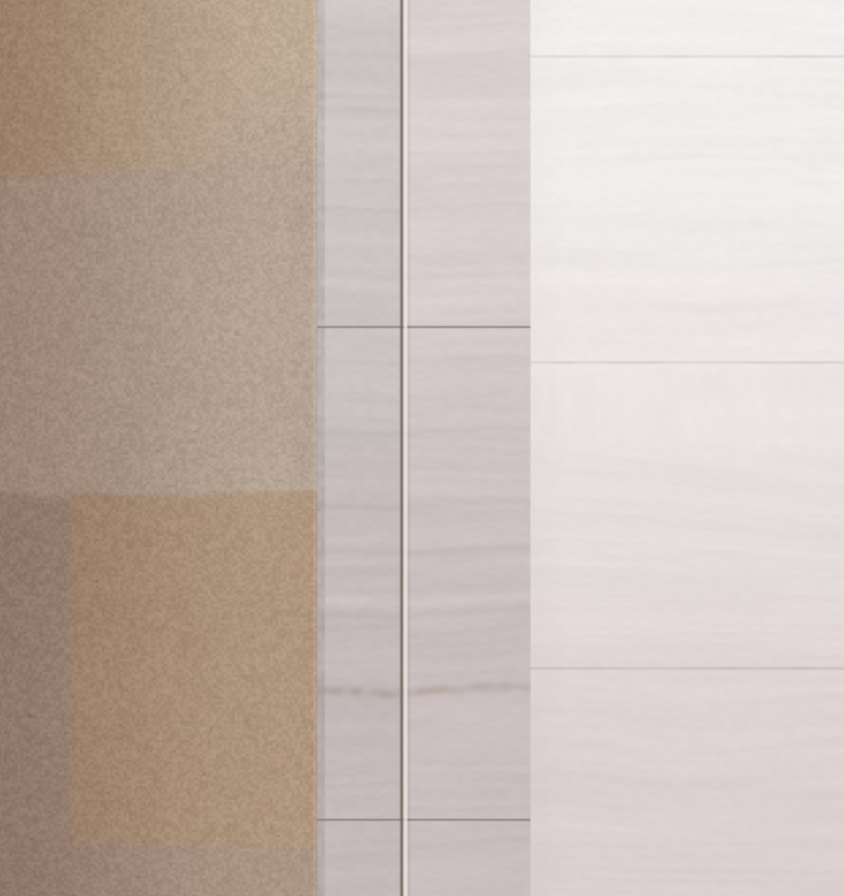
Write a Shadertoy shader that draws this texture.

```glsl
// Wall of speckled plaster, veined stone tiles with a metal trim, and pale wood-like panels
#define PLASTER_EDGE 0.376
#define TRIM_X 0.4785
#define PANEL_EDGE 0.6285
#define TILE_JOINT 0.085
#define TILE_PITCH 0.55
#define PANEL_JOINT 0.254
#define PANEL_PITCH 0.3415
#define GRAIN_SCALE 330.0
#define GRAIN_DEPTH 0.085
#define VEIN_DEPTH 0.036

float hash(vec2 p) {
    vec3 q = fract(vec3(p.xyx) * 0.1031);
    q += dot(q, q.yzx + 33.33);
    return fract((q.x + q.y) * q.z);
}

float noise(vec2 p) {
    vec2 i = floor(p), f = fract(p);
    f = f * f * (3.0 - 2.0 * f);
    return mix(mix(hash(i), hash(i + vec2(1, 0)), f.x),
               mix(hash(i + vec2(0, 1)), hash(i + vec2(1, 1)), f.x), f.y);
}

float fbm(vec2 p) {
    float sum = 0.0, gain = 0.5;
    for (int i = 0; i < 4; i++) {
        sum += gain * noise(p);
        p = p * 2.03 + 17.3;
        gain *= 0.5;
    }
    return sum;
}

// Antialiased step, with a given softness in canvas units
float edge(float at, float x, float soft) {
    float w = max(soft, 0.75 / iResolution.y);
    return smoothstep(at - w, at + w, x);
}

// Soft line centred on zero
float line(float d, float width) {
    return exp(-d * d / (width * width));
}

// Distance to the nearest of evenly spaced joints
float joint(float y, float start, float pitch) {
    return (fract((y - start) / pitch + 0.5) - 0.5) * pitch;
}

vec3 plaster(vec2 uv) {
    float across = smoothstep(-0.06, 0.36, uv.x);
    vec3 grey = mix(vec3(0.60, 0.515, 0.46), vec3(0.71, 0.64, 0.58), across);
    vec3 topTan = mix(vec3(0.60, 0.49, 0.405), vec3(0.74, 0.665, 0.58), across);
    vec3 lowTan = mix(vec3(0.58, 0.475, 0.39), vec3(0.685, 0.585, 0.49), across);
    vec3 base = mix(vec3(0.545, 0.46, 0.415), vec3(0.67, 0.585, 0.52), across);

    // Overlapping rectangular washes
    float wobble = 0.005 * (noise(uv * 18.0) - 0.5);
    vec3 col = mix(base, grey, edge(0.448, uv.y + wobble, 0.006));
    float topFade = 1.0 - 0.85 * smoothstep(0.18, 0.34, uv.x) * smoothstep(0.95, 0.80, uv.y);
    col = mix(col, topTan, topFade * edge(0.80 + 0.07 * uv.x, uv.y + wobble, 0.007));
    float lowPatch = edge(0.083, uv.x + wobble, 0.009) * edge(0.057, uv.y, 0.007)
                   * (1.0 - edge(0.448, uv.y + wobble, 0.006));
    col = mix(col, lowTan, lowPatch);

    // Fine grain, mottling and faint sparse pits
    vec2 g = uv * vec2(iResolution.x / iResolution.y, 1.0) * GRAIN_SCALE;
    float grain = 0.7 * noise(g) + 0.3 * noise(g * 0.53 + 9.0) - 0.5;
    float pits = smoothstep(0.89, 0.99, noise(g * 0.45 + 41.0));
    col += GRAIN_DEPTH * grain + 0.018 * (fbm(uv * 9.0) - 0.47) - 0.035 * pits;
    return col + 0.04 * line(uv.x - PLASTER_EDGE + 0.003, 0.002);
}

// Wavy horizontal streaks around zero
float veins(vec2 uv, float seed) {
    float bend = 0.022 * noise(vec2(uv.x * 6.0 + seed, uv.y * 6.0));
    float y = uv.y + bend;
    float broad = fbm(vec2(uv.x * 2.5 + seed, y * 36.0)) - 0.47;
    float fine = noise(vec2(uv.x * 7.0 - seed, y * 150.0)) - 0.5;
    float fibre = noise(uv * vec2(110.0, 260.0) + seed) - 0.5;
    return 0.75 * broad + 0.45 * fine + 0.35 * fibre;
}

vec3 stoneTiles(vec2 uv) {
    float right = edge(TRIM_X, uv.x, 0.0);
    vec3 low = mix(vec3(0.77, 0.73, 0.725), vec3(0.79, 0.745, 0.745), right);
    vec3 high = mix(vec3(0.80, 0.78, 0.775), vec3(0.855, 0.815, 0.815), right);
    vec3 col = mix(low, high, smoothstep(0.25, 0.85, uv.y));
    float bend = 0.012 * (noise(vec2(uv.x * 15.0, 3.0)) - 0.5);
    float y = uv.y + bend;
    col += VEIN_DEPTH * 1.35 * veins(uv, 4.0 + 3.0 * right);

    // Stronger sediment bands, broken along their length
    float broken = 0.4 + 0.8 * noise(uv * vec2(22.0, 30.0));
    col -= 0.022 * broken * (line(y - 0.768, 0.003) + line(y - 0.518, 0.003)
                           + line(y - 0.435, 0.005) + line(y - 0.385, 0.004));
    col += broken * (0.03 * line(y - 0.33, 0.007) - 0.02 * line(y - 0.315, 0.004));
    float stain = line(y - 0.229, 0.005) * (0.3 + 0.8 * noise(uv * vec2(90.0, 50.0)));
    col -= vec3(0.07, 0.08, 0.10) * stain;

    // Shadowed return beside the plaster
    float speckle = noise(uv * vec2(180.0, 130.0)) - 0.5;
    col += (0.04 * speckle - 0.06) * (1.0 - edge(0.385, uv.x, 0.0015));
    float seam = line(joint(uv.y, TILE_JOINT, TILE_PITCH), 0.0014);
    col = mix(col, vec3(0.52, 0.48, 0.46), 0.75 * seam);

    // Metal trim: dark groove, bright face, thin far shadow
    float d = uv.x - TRIM_X;
    col = mix(col, vec3(0.43, 0.37, 0.34), 0.85 * line(d + 0.0025, 0.002));
    col = mix(col, vec3(0.93, 0.90, 0.89), 0.85 * line(d - 0.002, 0.0024));
    return col - 0.05 * line(d - 0.006, 0.0015);
}

vec3 palePanels(vec2 uv) {
    vec3 col = mix(vec3(0.86, 0.818, 0.815), vec3(0.915, 0.89, 0.885), smoothstep(0.05, 0.60, uv.y));
    col = mix(col, vec3(0.945, 0.937, 0.927), smoothstep(0.45, 1.0, uv.y));
    float slant = 0.10 * uv.x * smoothstep(0.25, 0.5, uv.y) * smoothstep(0.595, 0.5, uv.y);
    col += VEIN_DEPTH * veins(uv + vec2(0.0, slant), 21.0);
    col -= 0.01 * (1.0 - smoothstep(0.0, 0.05, uv.x - PANEL_EDGE));
    float seam = line(joint(uv.y, PANEL_JOINT, PANEL_PITCH), 0.0017);
    return col - (0.055 + 0.035 * noise(uv * vec2(30.0, 5.0))) * seam;
}

void mainImage(out vec4 fragColor, in vec2 fragCoord) {
    vec2 uv = fragCoord / iResolution.xy;
    vec3 col = mix(plaster(uv), stoneTiles(uv), edge(PLASTER_EDGE, uv.x, 0.0015));
    col = mix(col, palePanels(uv), edge(PANEL_EDGE, uv.x, 0.0015));
    fragColor = vec4(clamp(col, 0.0, 1.0), 1.0);
}
```
